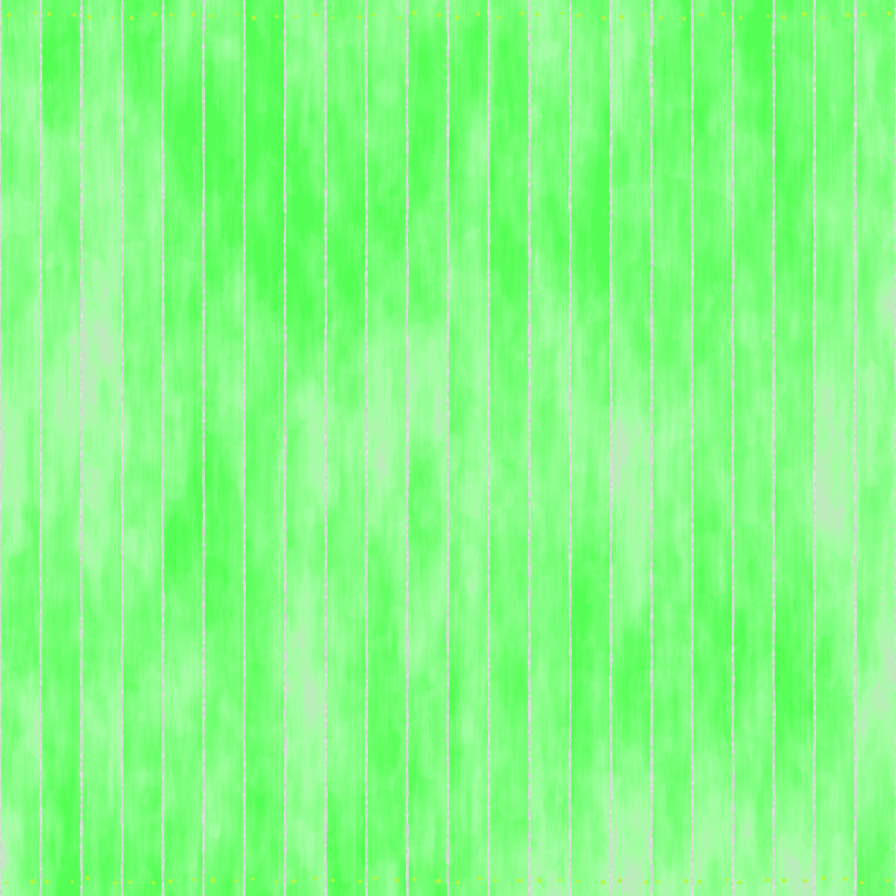
Write a WebGL 1 fragment shader that draws this texture.

```glsl
precision highp float;

uniform vec2 u_resolution;

#define PLANKS 22.0
#define SEAM_HALF_WIDTH 0.0014
#define NAIL_RADIUS 0.0023
#define NAIL_INSET 0.0175
#define BASE_TONE 0.505
#define WASH_AMOUNT 0.40
#define PATCH_AMOUNT 0.36
#define GRAIN_AMOUNT 0.13
#define PLANK_VARIATION 0.07
#define SEAM_COLOR vec3(0.84, 0.86, 0.84)
#define NAIL_COLOR vec3(0.74, 0.96, 0.22)

float hash(vec2 p) {
  vec3 q = fract(p.xyx * vec3(0.1031, 0.1030, 0.0973));
  q += dot(q, q.yzx + 33.33);
  return fract((q.x + q.y) * q.z);
}

float noise(vec2 p) {
  vec2 cell = floor(p);
  vec2 f = fract(p);
  f = f * f * (3.0 - 2.0 * f);
  return mix(mix(hash(cell), hash(cell + vec2(1.0, 0.0)), f.x),
             mix(hash(cell + vec2(0.0, 1.0)), hash(cell + 1.0), f.x), f.y);
}

float fbm(vec2 p) {
  float sum = 0.0;
  float weight = 0.5;
  for (int i = 0; i < 5; i++) {
    sum += weight * noise(p);
    p = mat2(1.6, 1.2, -1.2, 1.6) * p + 17.3;
    weight *= 0.5;
  }
  return sum / 0.96875;
}

// Streaks keep their vertical direction at every octave.
float streaks(vec2 p) {
  return 0.5 * noise(p) + 0.3 * noise(p * 2.1 + 31.0) + 0.2 * noise(p * 4.3 + 57.0);
}

// Brightness of the worn paint, used for the red and blue channels.
float paintTone(vec2 uv, float plank) {
  vec2 shifted = uv + vec2(0.0, 7.0 * hash(vec2(plank, 3.0)));
  float wash = fbm(uv * vec2(9.0, 4.0) + 5.0);
  float patches = streaks(shifted * vec2(28.0, 7.0) + 40.0);
  float mottle = fbm(uv * vec2(55.0, 38.0) + 90.0);
  float grain = streaks(shifted * vec2(170.0, 14.0));

  float tone = BASE_TONE + PLANK_VARIATION * (hash(vec2(plank, 11.0)) - 0.5);
  tone += WASH_AMOUNT * (wash - 0.5) + PATCH_AMOUNT * (patches - 0.5);
  tone += 0.14 * (mottle - 0.5) + GRAIN_AMOUNT * (grain - 0.5);

  // Pale flakes with crisp edges, and a few dark cracks.
  float flake = fbm(shifted * vec2(38.0, 22.0) + 130.0);
  tone += 0.04 * smoothstep(0.56, 0.60, flake);
  float crack = noise(shifted * vec2(240.0, 9.0) + 200.0);
  tone -= 0.07 * smoothstep(0.88, 0.98, crack) * smoothstep(0.5, 0.65, mottle);
  return clamp(tone, 0.33, 0.74);
}

// Two jittered nails per plank in a row at the given height.
float nailMask(vec2 uv, float plank, float rowY, float edge) {
  float mask = 0.0;
  for (int i = 0; i < 2; i++) {
    vec2 seed = vec2(plank * 2.0 + float(i), floor(rowY * 10.0) + 23.0);
    float along = 0.21 + 0.59 * float(i) + 0.12 * (hash(seed) - 0.5);
    float offsetY = 0.006 * (hash(seed + 51.0) - 0.5);
    vec2 center = vec2((plank + along) / PLANKS, rowY + offsetY);
    float radius = NAIL_RADIUS * (0.75 + 0.45 * hash(seed + 83.0));
    mask = max(mask, 1.0 - smoothstep(-edge, edge, length(uv - center) - radius));
  }
  return mask;
}

void main() {
  vec2 uv = gl_FragCoord.xy / u_resolution;
  float edge = 0.7 / min(u_resolution.x, u_resolution.y);
  float plank = floor(uv.x * PLANKS);

  // Painted wood
  float tone = paintTone(uv, plank);
  float green = 0.995 - 0.10 * smoothstep(0.62, 0.80, tone);
  vec3 color = vec3(tone, green, tone);

  // Nails
  float nails = max(nailMask(uv, plank, NAIL_INSET, edge),
                    nailMask(uv, plank, 1.0 - NAIL_INSET, edge));
  color = mix(color, NAIL_COLOR, 0.85 * nails);

  // Seams with ragged edges and uneven wear
  float seam = floor(uv.x * PLANKS + 0.5);
  float wobble = 0.0007 * (noise(vec2(seam * 13.0, uv.y * 45.0)) - 0.5);
  float ragged = 0.0009 * (noise(vec2(seam * 7.0 + 3.0, uv.y * 230.0)) - 0.5);
  float seamDistance = abs(uv.x - seam / PLANKS + wobble) - SEAM_HALF_WIDTH - ragged;
  float seamMask = 1.0 - smoothstep(-edge, edge, seamDistance);
  float wear = 0.78 + 0.22 * noise(vec2(seam * 5.0, uv.y * 160.0));
  vec3 seamColor = SEAM_COLOR - 0.08 * (noise(uv * 300.0) - 0.5);
  color = mix(color, seamColor, seamMask * wear);

  gl_FragColor = vec4(color, 1.0);
}
```
